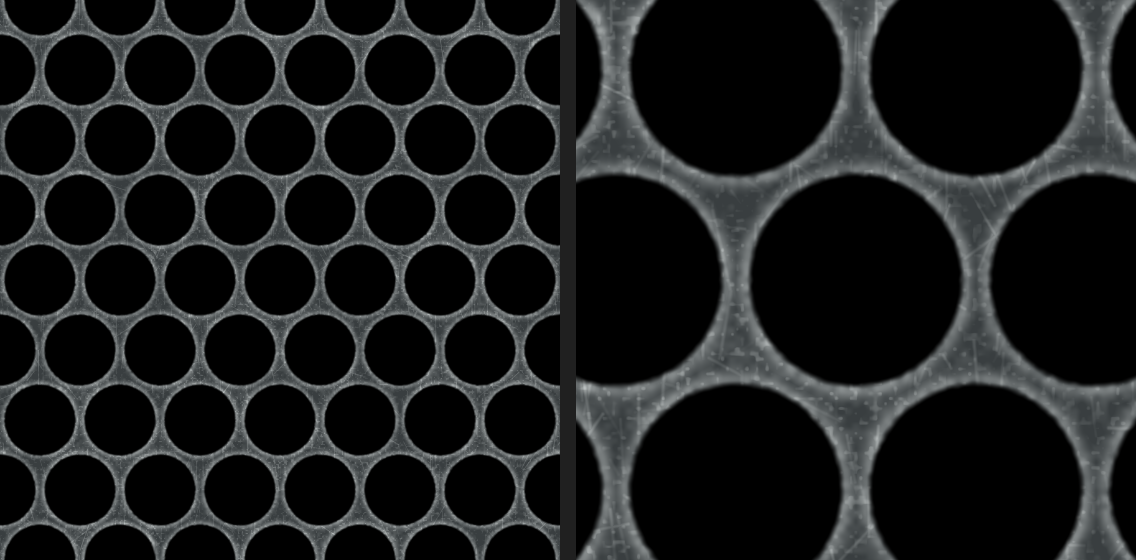
Left: the whole. Right: its middle third, enlarged.
This texture is drawn by a WebGL 1 fragment shader. Its source:

```glsl
precision highp float;

uniform vec2 u_resolution;

const vec2 HOLES = vec2(7.0, 8.0);   // holes across, rows up
const float RIM_RADIUS = 0.0660;
const vec3 STEEL = vec3(0.225, 0.245, 0.252);
const vec3 BARE_METAL = vec3(0.66, 0.68, 0.68);
const vec3 BORE = vec3(0.0);

float hash(vec2 p, float seed) {
  return fract(sin(dot(p, vec2(127.1, 311.7)) + seed * 74.7) * 43758.5453);
}

// Value noise on n by n cells, wrapping at the canvas edges
float wrapNoise(vec2 uv, float n, float seed) {
  vec2 p = uv * n;
  vec2 cell = floor(p);
  vec2 f = fract(p);
  f = f * f * (3.0 - 2.0 * f);
  vec2 a = mod(cell, n);
  vec2 b = mod(cell + 1.0, n);
  float low = mix(hash(a, seed), hash(vec2(b.x, a.y), seed), f.x);
  float high = mix(hash(vec2(a.x, b.y), seed), hash(b, seed), f.x);
  return mix(low, high, f.y);
}

// Distance to the nearest point of a rectangular lattice
float latticeDistance(vec2 uv, vec2 period, vec2 origin) {
  vec2 p = (uv - origin) / period;
  return length((p - floor(p + 0.5)) * period);
}

// Staggered rows are two interleaved lattices
float holeDistance(vec2 uv, vec2 count) {
  vec2 period = vec2(1.0, 2.0) / count;
  float evenRows = latticeDistance(uv, period, vec2(0.5, 0.0) * period);
  float oddRows = latticeDistance(uv, period, vec2(0.0, 0.5) * period);
  return min(evenRows, oddRows);
}

float segmentDistance(vec2 p, vec2 dir, float halfLength) {
  float along = clamp(dot(p, dir), -halfLength, halfLength);
  return length(p - dir * along);
}

// One random scratch per cell, mostly upright
float scratches(vec2 uv, float n, float width, float seed) {
  vec2 p = uv * n;
  vec2 cell = floor(p);
  float mark = 0.0;
  for (int y = -1; y <= 1; y++) {
    for (int x = -1; x <= 1; x++) {
      vec2 c = cell + vec2(float(x), float(y));
      vec2 id = mod(c, n);
      vec2 center = c + vec2(hash(id, seed), hash(id, seed + 1.0));
      float lean = hash(id, seed + 2.0) * 2.0 - 1.0;
      float angle = 1.5708 * (1.0 + lean * lean * lean);
      float halfLength = mix(0.2, 0.85, hash(id, seed + 3.0));
      float d = segmentDistance(p - center, vec2(cos(angle), sin(angle)), halfLength) / n;
      float strength = hash(id, seed + 4.0);
      mark = max(mark, strength * (1.0 - smoothstep(0.0, width, d)));
    }
  }
  return mark;
}

float gauss(float x, float width) {
  return exp(-x * x / (width * width));
}

void main() {
  vec2 uv = gl_FragCoord.xy / u_resolution;

  // Wear at several scales
  float cloud = wrapNoise(uv, 18.0, 1.0);
  float patches = wrapNoise(uv, 64.0, 2.0);
  float grain = wrapNoise(uv, 230.0, 3.0);
  float speck = wrapNoise(uv, 340.0, 4.0);

  // Hole edge, slightly roughened
  float d = holeDistance(uv, HOLES) + (grain - 0.5) * 0.0008;
  float rim = gauss(d - RIM_RADIUS, 0.0034);
  float shoulder = 1.0 - smoothstep(RIM_RADIUS, 0.0775, d);

  // Scratches fade in and out with the patches
  float lines = scratches(uv, 22.0, 0.0018, 10.0);
  lines = max(lines, 0.8 * scratches(uv, 46.0, 0.0016, 20.0));
  lines *= 0.4 + 0.6 * patches;

  // Bright chips on a few rims
  float chips = smoothstep(0.84, 0.94, wrapNoise(uv, 26.0, 5.0));
  chips *= gauss(d - 0.068, 0.004) * (0.6 + 0.4 * grain);

  float wear = 0.02 + 0.26 * rim + 0.22 * shoulder;
  wear += 0.16 * (cloud - 0.4) + 0.16 * (patches - 0.5);
  wear += (0.22 + 0.12 * rim) * (grain - 0.5);
  wear += 0.24 * smoothstep(0.6, 0.95, speck) * (0.4 + cloud);
  wear += 0.38 * lines + 0.4 * chips;

  vec3 color = mix(STEEL, BARE_METAL, clamp(wear, 0.0, 1.15));
  color = mix(BORE, color, smoothstep(0.0608, 0.0654, d));
  gl_FragColor = vec4(color, 1.0);
}
```
